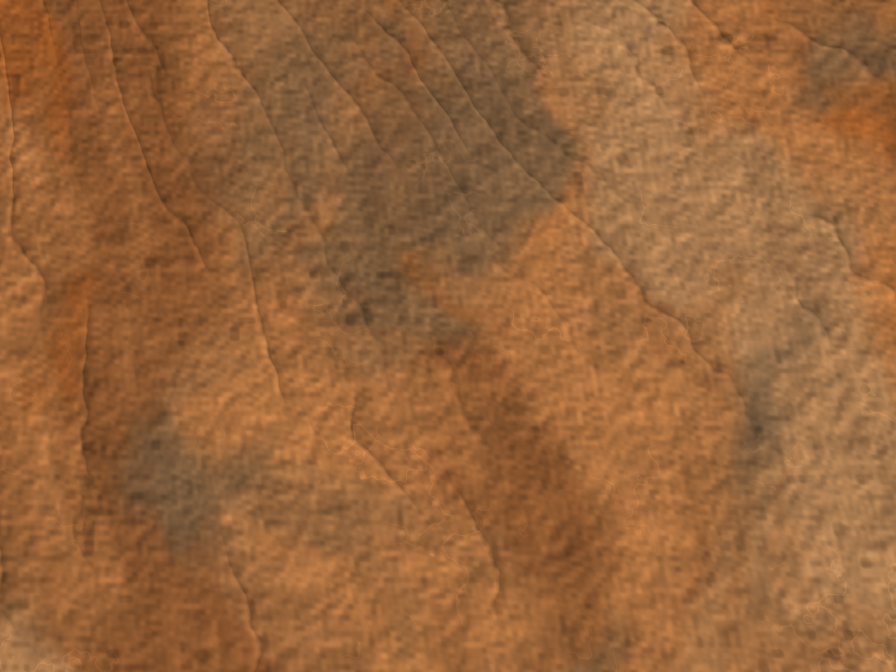
Reproduce this texture procedurally as a WebGL 1 fragment shader.

```glsl
precision highp float;

uniform vec2 u_resolution;

// Palette
const vec3 BROWN = vec3(0.530, 0.328, 0.178);
const vec3 OCHRE = vec3(0.665, 0.432, 0.245);
const vec3 RUST  = vec3(0.590, 0.322, 0.135);
const vec3 TAN   = vec3(0.665, 0.490, 0.325);
const vec3 SMOKE = vec3(0.420, 0.330, 0.235);

// Layout, in canvas heights
const vec2 FAN_APEX = vec2(-0.08, 1.75);
const float BLOTCH_SCALE = 3.2;
const float RIDGE_COUNT = 15.0;
const float RIDGE_WOBBLE = 0.85;
const float GRAIN_SCALE = 52.0;
const float PERSPECTIVE = 0.22;

// Strengths
const float RIDGE_SHADE = 0.24;
const float RIDGE_LIGHT = 0.09;
const float GRAIN_RELIEF = 0.34;
const float MOTTLE = 0.26;
const float VEIN_LIGHT = 0.09;
const float PIT_SHADE = 0.16;

float hash(vec2 p) {
  return fract(sin(dot(p, vec2(127.1, 311.7))) * 43758.5453);
}

float noise(vec2 p) {
  vec2 cell = floor(p);
  vec2 f = fract(p);
  f = f * f * f * (f * (f * 6.0 - 15.0) + 10.0);
  float low = mix(hash(cell), hash(cell + vec2(1.0, 0.0)), f.x);
  float high = mix(hash(cell + vec2(0.0, 1.0)), hash(cell + vec2(1.0)), f.x);
  return mix(low, high, f.y);
}

float fbm(vec2 p) {
  float sum = 0.0;
  float amplitude = 0.53;
  for (int i = 0; i < 4; i++) {
    sum += amplitude * noise(p);
    p = mat2(1.6, 1.2, -1.2, 1.6) * p + 17.3;
    amplitude *= 0.5;
  }
  return sum;
}

// Fine surface height: two octaves, kept above the pixel size
float grainHeight(vec2 p) {
  return 0.6 * noise(p) + 0.4 * noise(p * 2.3 + 9.1);
}

// Broad stains, stretched along the ridges
vec3 stainColor(vec2 p, vec2 fan) {
  vec2 bend = vec2(fbm(p * 3.0 + 4.0), fbm(p * 3.0 + 31.0)) - 0.5;
  vec2 q = mix(p, fan * vec2(1.3, 0.6), 0.5) * BLOTCH_SCALE + bend * 1.3;
  vec3 color = mix(BROWN, OCHRE, smoothstep(0.28, 0.68, fbm(q * 1.3 + 2.7)));
  color = mix(color, RUST, 0.75 * smoothstep(0.48, 0.70, fbm(q * 1.2 + 40.0)));
  color = mix(color, TAN, 0.85 * smoothstep(0.46, 0.68, fbm(q + 73.0)));
  float smoke = smoothstep(0.55, 0.78, fbm(p * 2.8 + bend + 112.0));
  return mix(color, SMOKE, 0.75 * smoke);
}

// Eroded steps: a sharp dark edge fading to one side, a lit lip on the other
float ridgeLight(vec2 fan) {
  float wobble = fbm(fan * vec2(5.0, 4.0)) - 0.5;
  wobble += 0.22 * (fbm(fan * vec2(22.0, 17.0)) - 0.5);
  float across = fan.x * RIDGE_COUNT + RIDGE_WOBBLE * 2.0 * wobble;
  float line = floor(across);
  float f = across - line;
  float shade = smoothstep(0.0, 0.05, f) * exp(-6.5 * f);
  float lip = smoothstep(0.78, 0.97, f) * (1.0 - smoothstep(0.97, 1.0, f));
  float shadeGate = smoothstep(0.42, 0.78, noise(vec2(line * 7.3, fan.y * 4.5)));
  float lipGate = smoothstep(0.42, 0.78, noise(vec2((line + 1.0) * 7.3, fan.y * 4.5)));
  return RIDGE_LIGHT * lip * lipGate - RIDGE_SHADE * shade * shadeGate;
}

// Grain relief, mottling, pale veins and small pits
float surfaceLight(vec2 p) {
  vec2 ground = p * (1.0 + PERSPECTIVE * p.y);
  vec2 g = ground * GRAIN_SCALE;
  float relief = grainHeight(g) - grainHeight(g + vec2(-0.35, 0.45));
  float mottle = fbm(ground * 19.0 + 55.0) - 0.5;
  float crease = abs(fbm(ground * 15.0 + 88.0) - 0.5);
  float vein = 1.0 - smoothstep(0.0, 0.022, crease);
  vein *= smoothstep(0.50, 0.75, noise(ground * 9.0 + 21.0));
  float pit = smoothstep(0.80, 0.97, noise(ground * 36.0 + 63.0));
  pit *= smoothstep(0.50, 0.80, noise(ground * 6.0 + 14.0));
  return GRAIN_RELIEF * relief + MOTTLE * mottle + VEIN_LIGHT * vein - PIT_SHADE * pit;
}

void main() {
  vec2 p = gl_FragCoord.xy / u_resolution.y;

  // Polar frame whose rays are the ridge directions
  vec2 ray = p - FAN_APEX;
  vec2 fan = vec2(atan(ray.x, -ray.y) * 1.3, length(ray));

  float light = 1.0 + ridgeLight(fan) + surfaceLight(p);
  gl_FragColor = vec4(clamp(stainColor(p, fan) * light, 0.0, 1.0), 1.0);
}
```
